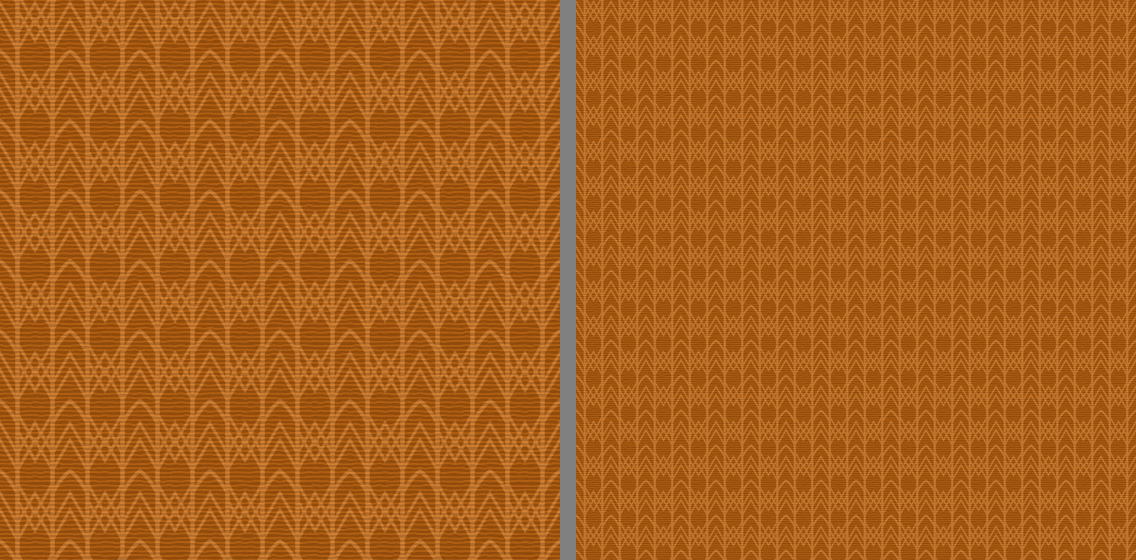
Left, the tile; right, the same tile 2 across and 2 down.
Write a three.js fragment shader that draws this pattern.

```glsl
// Ribbed amber cloth with rows of pointed arches, upright bars and crossing chevrons.
#define CELLS 8.0
#define RIBS 16.0
#define SLOPE 1.72
#define LINE_HALF 0.0215
#define BAR_HALF 0.032
#define ARCH_HALF 0.027
#define SOFT 0.011
#define GRAIN 0.22
#define GROUND_DARK vec3(0.565, 0.295, 0.048)
#define GROUND_LIGHT vec3(0.70, 0.375, 0.075)
#define THREAD_DARK vec3(0.69, 0.42, 0.165)
#define THREAD_LIGHT vec3(0.83, 0.51, 0.205)

varying vec2 vUv;

float hash(vec2 p) {
  vec3 q = fract(vec3(p.xyx) * 0.1031);
  q += dot(q, q.yzx + 33.33);
  return fract((q.x + q.y) * q.z);
}

// Value noise that wraps after a whole number of lattice steps
float wrapNoise(vec2 uv, vec2 period) {
  vec2 p = uv * period;
  vec2 i = floor(p);
  vec2 f = fract(p);
  f = f * f * (3.0 - 2.0 * f);
  vec2 a = mod(i, period);
  vec2 b = mod(i + 1.0, period);
  return mix(mix(hash(a), hash(vec2(b.x, a.y)), f.x),
             mix(hash(vec2(a.x, b.y)), hash(b), f.x), f.y);
}

float stroke(float dist, float halfWidth) {
  return 1.0 - smoothstep(halfWidth - SOFT, halfWidth + SOFT, abs(dist));
}

// Vertical offset to the nearest repeat of a curve, in cells
float wrapOffset(float d) {
  return d - floor(d + 0.5);
}

// Pair of slanted arms meeting at height tip; slope is signed
float chevron(float x, float y, float tip, float slope) {
  float d = wrapOffset(y - tip - slope * x);
  return stroke(d / sqrt(1.0 + slope * slope), LINE_HALF);
}

float arch(float x, float y) {
  float d = wrapOffset(y - 0.73 - 0.7 * x - 2.3 * x * x);
  float slope = 0.7 + 4.6 * x;
  return stroke(d / sqrt(1.0 + slope * slope), ARCH_HALF);
}

// One cell: an arched column and a lattice column; y runs downward
float motif(vec2 p) {
  float fromArch = abs(p.x - floor(p.x + 0.5));
  float inArch = 1.0 - smoothstep(0.25 - SOFT, 0.25 + SOFT, fromArch);
  float x = min(fromArch, 0.5 - fromArch);

  float ink = stroke(x - 0.25, BAR_HALF);
  ink = max(ink, arch(x, p.y) * inArch);
  for (int i = 0; i < 2; i++) {
    float step = float(i) * 0.24;
    ink = max(ink, chevron(x, p.y, 0.045 + step, SLOPE));
    ink = max(ink, chevron(x, p.y, 0.338 + step, -SLOPE) * (1.0 - inArch));
  }
  return ink;
}

// Horizontal ribs with slight waviness and thread grain
float weave(vec2 uv) {
  float wobble = wrapNoise(uv, vec2(96.0, 128.0)) - 0.5;
  float rib = 0.5 + 0.5 * cos(6.28318 * (uv.y * CELLS * RIBS + 0.3 * wobble));
  float grain = wrapNoise(uv, vec2(256.0, 384.0)) - 0.5;
  return clamp(smoothstep(0.2, 1.0, rib) + GRAIN * grain, 0.0, 1.0);
}

void main() {
  float ink = motif(vec2(vUv.x, 1.0 - vUv.y) * CELLS);
  float shade = weave(vUv);
  vec3 ground = mix(GROUND_DARK, GROUND_LIGHT, shade);
  vec3 thread = mix(THREAD_DARK, THREAD_LIGHT, shade);
  gl_FragColor = vec4(mix(ground, thread, ink), 1.0);
}
```
